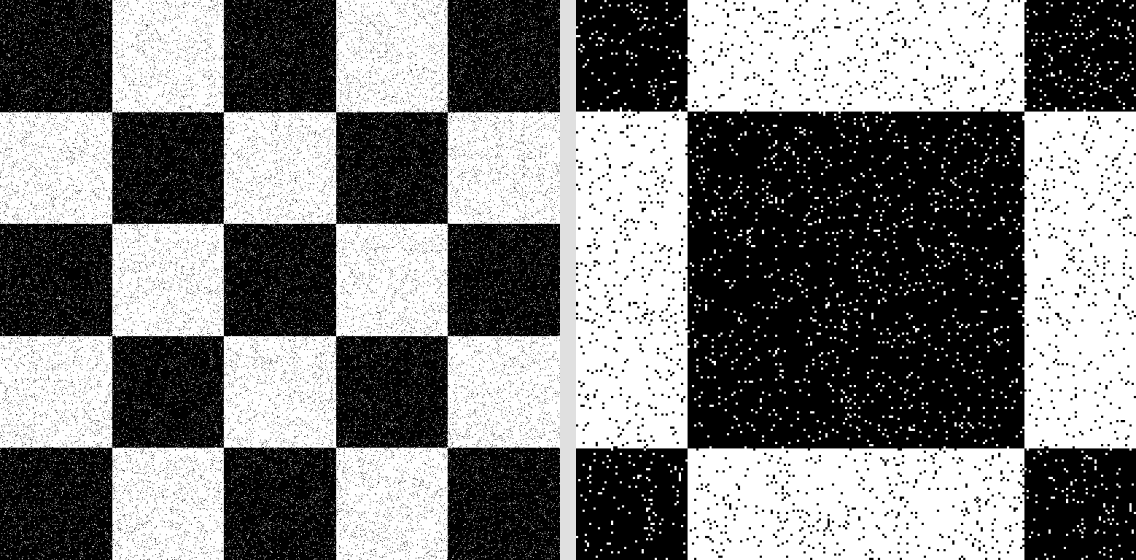
Left: the whole. Right: its middle third, enlarged.
This pattern is drawn by a three.js fragment shader. Its source:

```glsl
// Black and white checkerboard, five by five, with salt-and-pepper grain.
varying vec2 vUv;

const float TILES = 5.0;           // checks across and up
const float GRAINS = 768.0;        // grain cells across and up
const float GRAIN_DENSITY = 0.048; // share of cells that are inverted
const int REACH = 2;               // cells gathered on each side for smoothing
const vec3 BLACK = vec3(0.0);
const vec3 WHITE = vec3(1.0);

float hash(vec2 p) {
  vec3 q = fract(vec3(p.xyx) * vec3(0.1031, 0.1030, 0.0973));
  q += dot(q, q.yzx + 33.33);
  return fract((q.x + q.y) * q.z);
}

// 0 on the dark tiles, 1 on the light ones
float checker(vec2 uv, float tiles) {
  vec2 tile = floor(uv * tiles);
  return mod(tile.x + tile.y, 2.0);
}

// Tone of one grain cell: the check, inverted where a speck falls
float grainTone(vec2 cell, float density) {
  float speck = 1.0 - step(density, hash(cell + 17.0));
  return abs(checker((cell + 0.5) / GRAINS, TILES) - speck);
}

// Area shared by a unit cell and a box
float overlap(vec2 cell, vec2 low, vec2 high) {
  vec2 side = max(min(cell + 1.0, high) - max(cell, low), 0.0);
  return side.x * side.y;
}

// Mean tone of the grain cells under a box
float smoothTone(vec2 center, vec2 size, float density) {
  vec2 low = center - 0.5 * size;
  vec2 high = center + 0.5 * size;
  float tone = 0.0;
  float area = 0.0;
  for (int y = -REACH; y <= REACH; y++) {
    for (int x = -REACH; x <= REACH; x++) {
      vec2 cell = floor(center) + vec2(float(x), float(y));
      float share = overlap(cell, low, high);
      tone += share * grainTone(cell, density);
      area += share;
    }
  }
  return tone / area;
}

void main() {
  vec2 position = vUv * GRAINS;
  vec2 footprint = max(fwidth(position), vec2(0.001));
  float tone = smoothTone(position, footprint, GRAIN_DENSITY);
  gl_FragColor = vec4(mix(BLACK, WHITE, tone), 1.0);
}
```
